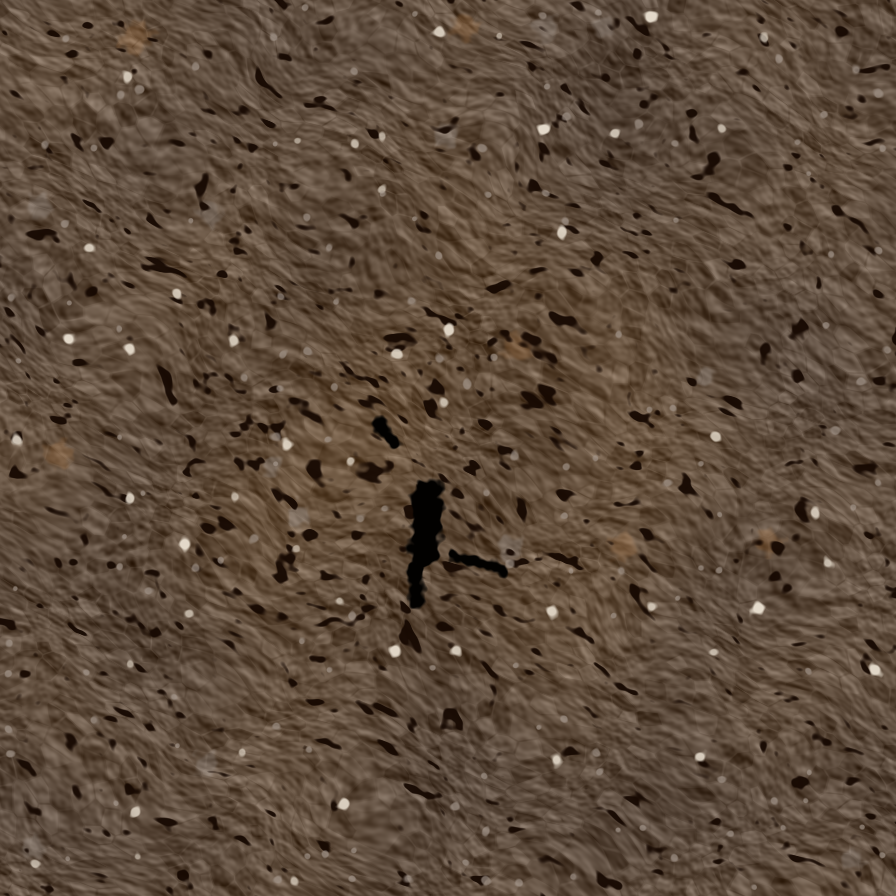
Reproduce this texture procedurally as a three.js fragment shader.

```glsl
// Dry brown soil: angular chips and side-lit gradient-noise relief, stretched
// along a diagonal grain. Shadowed crevices, a torn central hole, pale pebbles
// and tiny mineral glints are layered over it.
varying vec2 vUv;

const vec3 SOIL = vec3(0.372, 0.302, 0.242);
const vec3 SHADOW = vec3(0.085, 0.032, 0.004);
const vec3 WARM_SHIFT = vec3(0.016, 0.002, -0.018);
const vec3 GREY_STONE = vec3(0.53, 0.48, 0.44);
const vec3 OCHRE_STONE = vec3(0.53, 0.39, 0.26);
const vec3 GLINT = vec3(0.90, 0.86, 0.80);
const vec2 ALONG_GRAIN = vec2(0.87, -0.49);
const vec2 TO_LIGHT = vec2(0.49, 0.87);

vec2 hash2(vec2 p) {
  vec3 q = fract(p.xyx * vec3(0.1031, 0.1030, 0.0973));
  q += dot(q, q.yzx + 33.33);
  return fract((q.xx + q.yz) * q.zy);
}

float cornerSlope(vec2 cell, vec2 offset) {
  float angle = 6.2832 * hash2(cell).x;
  return dot(vec2(cos(angle), sin(angle)), offset);
}

float gradientNoise(vec2 p) {
  vec2 i = floor(p), f = fract(p);
  vec2 u = f * f * f * (f * (f * 6.0 - 15.0) + 10.0);
  vec2 r = vec2(1.0, 0.0);
  float low = mix(cornerSlope(i, f), cornerSlope(i + r.xy, f - r.xy), u.x);
  float high = mix(cornerSlope(i + r.yx, f - r.yx), cornerSlope(i + r.xx, f - r.xx), u.x);
  return mix(low, high, u.y);
}

float soilHeight(vec2 p) {
  return 0.50 * gradientNoise(p * 45.0)
       + 0.35 * gradientNoise(p * 90.0 + 17.0)
       + 0.20 * gradientNoise(p * 180.0 + 41.0);
}

// Random tone per cell, fading to zero at the cell borders.
float chipTone(vec2 p) {
  vec2 cell = floor(p);
  float nearest = 9.0, second = 9.0, tone = 0.0;
  for (int y = -1; y <= 1; y++) {
    for (int x = -1; x <= 1; x++) {
      vec2 id = cell + vec2(float(x), float(y));
      float d = length(id + hash2(id) - p);
      if (d < nearest) {
        second = nearest;
        nearest = d;
        tone = hash2(id + 71.0).y - 0.5;
      } else {
        second = min(second, d);
      }
    }
  }
  return tone * smoothstep(0.0, 0.16, second - nearest);
}

// Sparse ragged spots, one per chosen grid cell: x is coverage, y a random tint.
vec2 scatter(vec2 uv, float cells, float chance, float radius, float seed) {
  vec2 p = uv * cells + seed;
  vec2 id = floor(p);
  vec2 pick = hash2(id + seed), centre = 0.25 + 0.5 * hash2(id + seed + 9.0);
  float size = radius * cells * mix(0.55, 1.0, pick.y);
  float ragged = 1.0 + 0.7 * gradientNoise(uv * 95.0 + seed);
  float d = length(fract(p) - centre) * ragged / size;
  return vec2(step(pick.x, chance) * (1.0 - smoothstep(0.55, 1.15, d)), pick.y);
}

float capsule(vec2 p, vec2 a, vec2 b, float radius) {
  vec2 ab = b - a;
  float t = clamp(dot(p - a, ab) / dot(ab, ab), 0.0, 1.0);
  return length(p - a - ab * t) - radius;
}

float holeDistance(vec2 uv) {
  float d = capsule(uv, vec2(0.473, 0.385), vec2(0.479, 0.447), 0.016);
  d = min(d, capsule(uv, vec2(0.465, 0.332), vec2(0.463, 0.362), 0.009));
  d = min(d, capsule(uv, vec2(0.505, 0.382), vec2(0.565, 0.362), 0.004));
  d = min(d, capsule(uv, vec2(0.422, 0.525), vec2(0.439, 0.505), 0.007));
  return d + 0.009 * gradientNoise(uv * 55.0) + 0.005 * gradientNoise(uv * 120.0);
}

void main() {
  // Stretched, gently bent grain coordinates
  vec2 bend = vec2(gradientNoise(vUv * 8.0), gradientNoise(vUv * 8.0 + 31.0));
  vec2 bent = vUv + 0.03 * bend;
  vec2 grain = vec2(0.6 * dot(bent, ALONG_GRAIN), dot(bent, TO_LIGHT));
  float centreZone = 1.0 - smoothstep(0.08, 0.42, length(vUv - vec2(0.46, 0.50)));

  // Lit relief, chips and broad mottling
  float relief = soilHeight(grain) - soilHeight(grain + vec2(0.0, 0.004));
  float mottle = gradientNoise(vUv * 5.0 + 13.0);
  float tone = 0.42 * relief + 0.13 * chipTone(grain * 65.0) + 0.05 * mottle;
  vec3 color = SOIL + tone + WARM_SHIFT * (centreZone + mottle);

  // Muted pebbles keep part of the relief
  vec2 stone = scatter(vUv, 11.0, 0.16, 0.019, 5.0);
  vec3 stoneColor = mix(GREY_STONE, OCHRE_STONE, step(0.6, stone.y));
  color = mix(color, stoneColor + 0.6 * tone, 0.6 * stone.x);

  // Crevices gather around the centre
  float pits = gradientNoise(grain * 48.0 + 7.0) + 0.55 * gradientNoise(grain * 105.0 + 23.0);
  float depth = pits + 0.10 * centreZone + 0.12 * gradientNoise(vUv * 9.0 + 3.0);
  color = mix(color, SHADOW, 0.95 * smoothstep(0.36, 0.54, depth));

  // Central hole, then bright mineral specks
  color = mix(color, vec3(0.008, 0.004, 0.0), 1.0 - smoothstep(-0.002, 0.003, holeDistance(vUv)));
  vec2 speck = scatter(vUv, 17.0, 0.17, 0.0075, 43.0);
  vec2 crumb = scatter(vUv, 34.0, 0.13, 0.0055, 87.0);
  color = mix(color, GLINT, speck.x * mix(0.55, 1.0, speck.y));
  color = mix(color, GREY_STONE + 0.12, 0.65 * crumb.x);
  gl_FragColor = vec4(clamp(color, 0.0, 1.0), 1.0);
}
```
